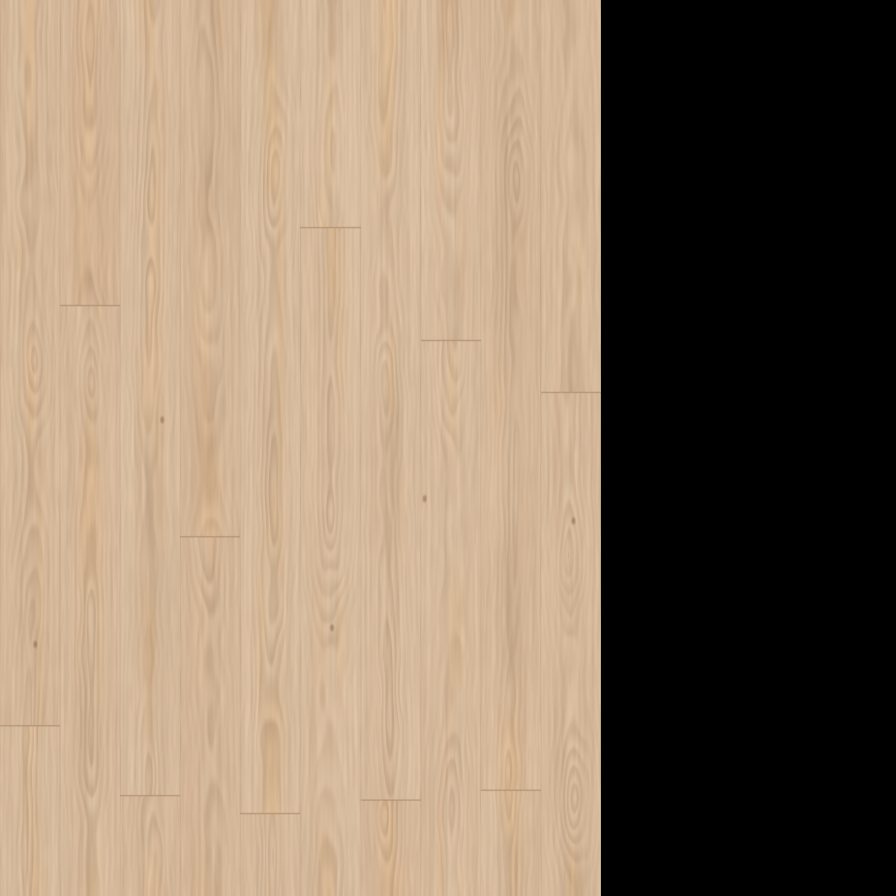
A WebGL 2 fragment shader for this texture:

```glsl
#version 300 es
precision highp float;

uniform vec2 u_resolution;
out vec4 outColor;

#define PLANKS 10.0
#define FLOOR_WIDTH 0.6706
#define RING_COUNT 13.0
#define RING_STRENGTH 0.50
#define FIBRE_STRENGTH 0.045
#define SEAM_WIDTH 0.0011
#define KNOTS 5
#define LIGHT_WOOD vec3(0.850, 0.745, 0.630)
#define ROSY_WOOD vec3(0.830, 0.710, 0.590)
#define HEART_WOOD vec3(0.870, 0.725, 0.560)
#define GRAIN_WOOD vec3(0.690, 0.565, 0.445)
#define KNOT_WOOD vec3(0.560, 0.430, 0.310)

// Height of the one end joint in each plank column
const float jointHeight[10] = float[10](
  0.190, 0.659, 0.112, 0.401, 0.092, 0.746, 0.107, 0.620, 0.118, 0.562);

float hash(vec2 p) {
  return fract(sin(dot(p, vec2(127.1, 311.7))) * 43758.547);
}

float noise(vec2 p) {
  vec2 cell = floor(p);
  vec2 f = fract(p);
  f = f * f * (3.0 - 2.0 * f);
  return mix(mix(hash(cell), hash(cell + vec2(1.0, 0.0)), f.x),
             mix(hash(cell + vec2(0.0, 1.0)), hash(cell + 1.0), f.x), f.y);
}

// Soft line of the given half width around distance zero
float line(float dist, float halfWidth, float pixel) {
  return 1.0 - smoothstep(halfWidth - 0.5 * pixel, halfWidth + pixel, abs(dist));
}

// Growth rings cut lengthwise: the depth of the cut varies along the board
float ringDistance(float across, float along, float seed) {
  float center = 0.22 * (noise(vec2(along * 2.0, seed + 3.1)) - 0.5);
  float depth = 1.15 * (noise(vec2(along * 4.2, seed + 7.7)) - 0.42);
  depth += 0.10 * (noise(vec2(along * 13.0, seed + 1.9)) - 0.5);
  float wobble = 0.07 * (noise(vec2(across * 6.0 + seed * 5.0, along * 22.0)) - 0.5);
  return length(vec2(across - center, depth * 0.75)) + wobble;
}

vec3 boardColor(vec2 uv, float across, float seed) {
  float rosy = 0.75 * hash(vec2(seed, 4.0));
  float band = noise(vec2(uv.x * 55.0 + seed, uv.y * 1.6));
  vec3 color = mix(LIGHT_WOOD, ROSY_WOOD, clamp(rosy + 0.7 * (band - 0.4), 0.0, 1.0));

  // Warm heart in the middle of the board
  float heart = exp(-24.0 * across * across);
  float warm = smoothstep(0.45, 0.85, noise(vec2(across * 5.0 + seed * 3.0, uv.y * 7.0)));
  color = mix(color, HEART_WOOD, 0.6 * heart * warm);

  // Arched rings, fading to straight grain at the sides
  float rings = RING_COUNT * ringDistance(across, uv.y, seed);
  float phase = fract(rings);
  float ring = smoothstep(0.05, 0.72, phase) * (1.0 - smoothstep(0.72, 1.0, phase));
  float patchy = 0.4 + 0.6 * noise(vec2(uv.x * 60.0, uv.y * 9.0 + seed));
  color = mix(color, GRAIN_WOOD, RING_STRENGTH * ring * patchy * mix(0.25, 1.0, heart));
  float shade = heart * smoothstep(0.5, 0.9, noise(vec2(seed * 2.3, uv.y * 6.0)));
  color = mix(color, GRAIN_WOOD, 0.2 * shade);

  // Long fibres and short pores
  float bend = 0.004 * noise(vec2(seed, uv.y * 4.0));
  float fibre = noise(vec2((uv.x + bend) * 330.0, uv.y * 6.0 + seed * 9.0)) - 0.5;
  float pore = noise(vec2((uv.x + bend) * 480.0, uv.y * 45.0)) - 0.5;
  return color + FIBRE_STRENGTH * (fibre + 0.6 * pore);
}

float knotMask(vec2 uv) {
  float mask = 0.0;
  for (int i = 0; i < KNOTS; i++) {
    float id = float(i);
    vec2 center = vec2(FLOOR_WIDTH * (id + 0.2 + 0.6 * hash(vec2(id, 2.0))) / float(KNOTS),
                       0.25 + 0.55 * hash(vec2(id, 9.0)));
    vec2 offset = (uv - center) / vec2(0.0030, 0.0052);
    mask = max(mask, 1.0 - smoothstep(0.2, 1.2, length(offset)));
  }
  return mask;
}

void main() {
  vec2 uv = gl_FragCoord.xy / u_resolution;
  vec2 pixel = 1.0 / u_resolution;

  // Plank column and the board above or below its joint
  float column = uv.x / FLOOR_WIDTH * PLANKS;
  float plank = clamp(floor(column), 0.0, PLANKS - 1.0);
  float across = column - plank - 0.5;
  float joint = jointHeight[int(plank)];
  float seed = plank * 2.0 + step(joint, uv.y) + 11.0;

  vec3 color = boardColor(uv, across, seed);
  color = mix(color, KNOT_WOOD, 0.6 * knotMask(uv));

  // Faint long seams and slightly darker end joints
  float sideDistance = (0.5 - abs(across)) * FLOOR_WIDTH / PLANKS;
  float worn = 0.3 + 0.7 * noise(vec2(plank * 7.0, uv.y * 30.0));
  color = mix(color, GRAIN_WOOD, 0.35 * worn * line(sideDistance, 0.5 * SEAM_WIDTH, pixel.x));
  color = mix(color, GRAIN_WOOD, 0.75 * line(uv.y - joint, 0.5 * SEAM_WIDTH, pixel.y));

  // Black margin right of the floor
  float inside = 1.0 - smoothstep(-0.5 * pixel.x, 0.5 * pixel.x, uv.x - FLOOR_WIDTH);
  outColor = vec4(color * inside, 1.0);
}
```
